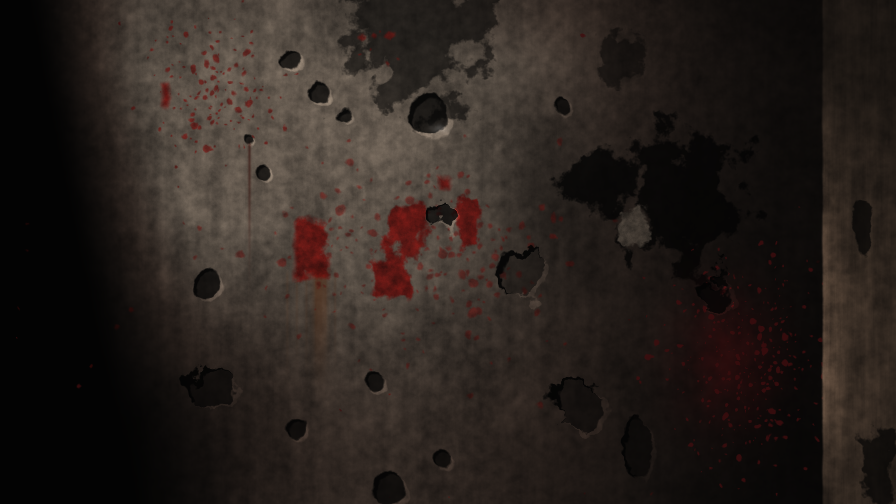
A WebGL 1 fragment shader for this texture:

```glsl
precision highp float;
// A derelict plaster wall in low light, with a pillar edge at the right.
// Gradient noise makes grime and grain; warped ellipses make chipped holes,
// and soft boxes, drips and hashed dots make the red paint and rust.
// Areas are vec4(centre, radii) in units of the canvas height.
uniform vec2 u_resolution;

vec2 hash2(vec2 p) {
  vec3 q = fract(p.xyx * vec3(.1031, .103, .0973));
  q += dot(q, q.yzx + 33.33);
  return fract((q.xx + q.yz) * q.zy);
}

float corner(vec2 i, vec2 f, vec2 o) {
  return dot(hash2(i + o) * 2. - 1., f - o);
}

float gradNoise(vec2 p) {
  vec2 i = floor(p), f = fract(p), e = vec2(1, 0);
  vec2 u = f * f * (3. - 2. * f);
  return mix(mix(corner(i, f, e.yy), corner(i, f, e), u.x),
             mix(corner(i, f, e.yx), corner(i, f, e.xx), u.x), u.y);
}

float fbm(vec2 p) {
  float sum = 0., amp = .6;
  for (int i = 0; i < 5; i++) {
    sum += amp * gradNoise(p);
    p = mat2(1.6, 1.2, -1.2, 1.6) * p + 7.3;
    amp *= .55;
  }
  return sum;
}

float glow(vec2 p, vec4 area) {
  vec2 q = (p - area.xy) / area.zw;
  return exp(-dot(q, q));
}

// Elliptic patch whose outline is eaten by noise n
float stain(vec2 p, vec4 area, float n) {
  return smoothstep(0., .22, 1. - length((p - area.xy) / area.zw) + 1.7 * n);
}

float paintBox(vec2 p, vec4 area, float n) {
  vec2 q = abs(p - area.xy) - area.zw;
  float d = length(max(q, 0.)) + min(max(q.x, q.y), 0.);
  return 1. - smoothstep(-.006, .008, d + .075 * n);
}

float inside(vec2 p, vec4 area) {
  float d = 1. - length((p - area.xy) / area.zw);
  return smoothstep(-.002, .003, d * min(area.z, area.w));
}

// Recess with a shaded upper-left wall and a lit lower-right lip
void chip(inout vec3 col, vec2 p, vec4 area, float depth) {
  float bevel = .18 * min(area.z, area.w) + .002;
  float hole = inside(p, area), lip = inside(p + bevel * vec2(-1, 1), area);
  col *= (1. - hole * mix(.92, depth, lip)) * (1. + .45 * lip * (1. - hole));
}

void knock(inout vec3 col, vec2 p, float x, float y, float r) {
  chip(col, p, vec4(x, y, r, r), .7);
}

// Random dots, thinning out away from the centre
float spatter(vec2 p, float scale, vec4 area) {
  float sum = 0.;
  for (int k = 0; k < 9; k++) {
    float row = floor((float(k) + .5) / 3.);
    vec2 id = floor(p * scale) + vec2(float(k) - 3. * row, row) - 1.;
    vec2 h = hash2(id + 17.);
    float d = length(p * scale - id - h) - .5 * h.x * h.y - .08;
    float keep = step(hash2(id + 91.).x, glow(id / scale, area));
    sum = max(sum, keep * (1. - smoothstep(-.15, .15, d)));
  }
  return sum;
}

float drip(vec2 p, float x, float top, float len, float width) {
  float q = (p.x - x) / width;
  return exp(-q * q) * smoothstep(top - len, top, p.y) * (1. - smoothstep(top, top + .02, p.y));
}

float wallLight(vec2 p) {
  float left = smoothstep(.04, .32, p.x - .2 * (1. - p.y));
  float right = 1. - .88 * smoothstep(.7, 1.6, p.x);
  float height = mix(.5, 1., smoothstep(0., .7, p.y)) - .2 * smoothstep(.85, 1., p.y);
  return .36 * left * right * height * (1. - .6 * glow(p, vec4(.32, .1, .27, .3)));
}

void main() {
  vec2 p = gl_FragCoord.xy / u_resolution.y;
  float mid = fbm(p * 15. + 3.), fine = fbm(p * 48.), streak = fbm(p * vec2(38, 2.5));
  vec2 s = p + .022 * vec2(mid, fbm(p * 17. + 31.));
  vec2 w = s + .09 * vec2(fbm(p * 9. + 11.), mid);

  // Lit plaster with grime, grain and vertical wash
  float light = wallLight(p), gain = .5 + 1.6 * light;
  vec3 col = light * mix(vec3(1, .77, .65), vec3(1, .89, .78), smoothstep(.08, .32, light));
  col *= 1. + .45 * fbm(p * 5.) + .35 * mid + .5 * fine + .3 * streak;
  col *= 1. - .35 * glow(p, vec4(1.12, .55, .15, .2));

  // Mould, black patches and a pale remnant
  col *= 1. - .58 * stain(p, vec4(.83, .97, .15, .19), mid);
  col *= 1. - .5 * stain(p, vec4(1.23, .89, .05, .07), mid);
  float black = stain(p, vec4(1.2, .64, .085, .06), mid);
  col *= 1. - .8 * max(black, stain(p, vec4(1.36, .61, .11, .15), mid));
  float pale = stain(p, vec4(1.265, .553, .03, .04), mid);
  col = mix(col, vec3(.25, .22, .19) * (1. + fine), .85 * pale);

  // Rust and a thin trickle
  float rust = drip(p, .635, .46, .27, .014);
  for (int i = 0; i < 6; i++) {
    float k = float(i);
    rust += .3 * drip(p, .57 + .019 * k, .45, .18 + .1 * hash2(vec2(k, 4)).x, .003);
  }
  col = mix(col, vec3(.33, .18, .09) * gain, .6 * min(rust, 1.));
  col = mix(col, vec3(.2, .07, .05), .6 * drip(p, .495, .71, .32, .003));

  // Red paint blocks and spatter
  float red = paintBox(s, vec4(.617, .505, .032, .052), .6 * mid);
  red = max(red, paintBox(p, vec4(.81, .53, .032, .06), mid));
  red = max(red, paintBox(p, vec4(.775, .445, .035, .03), mid));
  red = max(red, paintBox(p, vec4(.93, .56, .016, .045), mid));
  red = max(red, paintBox(s, vec4(.884, .637, .01, .01), 0.));
  red = max(red, paintBox(s, vec4(.33, .81, .006, .02), 0.));
  red = max(red, .8 * spatter(s, 65., vec4(.41, .81, .1, .1)));
  red = max(red, .6 * spatter(s, 50., vec4(.8, .48, .22, .13)));
  red = max(red, .7 * spatter(s, 45., vec4(.72, .91, .06, .025)));
  col = mix(col, vec3(.36, .045, .035) * gain * (1. + fine), .85 * red);
  float mist = glow(p, vec4(1.44, .29, .09, .12)) * (.45 + .6 * mid);
  mist = max(mist, .8 * spatter(s, 75., vec4(1.47, .28, .11, .16)));
  col = mix(col, vec3(.24, .04, .045), mist);

  // Peeled plaster
  chip(col, w, vec4(1.14, .2, .055, .05), .45);
  chip(col, w, vec4(1.27, .11, .033, .075), .5);
  chip(col, w, vec4(1.04, .46, .045, .055), .3);
  chip(col, w, vec4(.42, .23, .045, .04), .55);
  knock(col, w, 1.41, .42, .035);
  knock(col, w, .87, .57, .03);

  // Deep holes
  knock(col, s, .85, .772, .042);
  col += .16 * glow(s, vec4(.872, .742, .016, .009));
  knock(col, s, .577, .882, .02);
  knock(col, s, .632, .815, .022);
  knock(col, s, .683, .768, .013);
  knock(col, s, .521, .657, .016);
  knock(col, s, .493, .722, .01);
  knock(col, s, 1.116, .787, .016);
  knock(col, s, .41, .437, .03);
  knock(col, s, .743, .24, .021);
  knock(col, s, .59, .148, .021);
  knock(col, s, .882, .09, .019);
  knock(col, s, .77, .03, .035);

  // Pillar with a worn, lit edge
  float edge = exp(-max(p.x - 1.635, 0.) * 24.) * smoothstep(0., .25, p.y);
  float level = .09 + (.08 + .15 * edge) * (1. - smoothstep(.4, .95, p.y));
  vec3 pillar = level * vec3(1, .79, .63) * (1. + .7 * streak + .6 * mid + .4 * fine);
  pillar *= 1. - .7 * stain(p, vec4(1.71, .55, .02, .06), mid);
  pillar *= 1. - .7 * stain(p, vec4(1.75, .07, .04, .09), mid);
  col = mix(col, pillar, smoothstep(1.629, 1.635, p.x + .004 * mid));

  gl_FragColor = vec4(max(col, 0.) + .01, 1);
}
```
